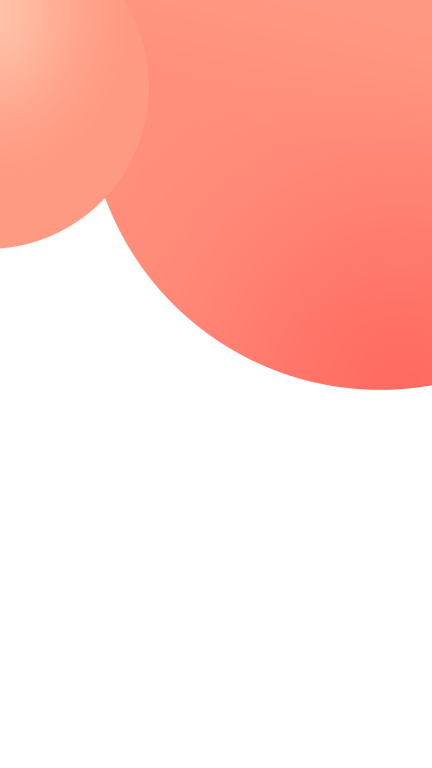
A Shadertoy shader for this background:

```glsl
// Antialiased disc coverage
float disc(vec2 p, vec2 center, float radius) {
    float edge = 0.75 / iResolution.x;
    return 1.0 - smoothstep(-edge, edge, length(p - center) - radius);
}

// Coral sphere: deep red low on the right, peach glow along the top
vec3 coralShade(vec2 p) {
    float rise = smoothstep(-0.15, 0.8, length(p - vec2(0.93, 0.9)));
    vec3 color = mix(vec3(1.0, 0.405, 0.37), vec3(1.0, 0.555, 0.48), rise);
    float glow = 1.0 - smoothstep(-0.05, 0.42, p.y + 0.22 * (1.0 - p.x));
    return mix(color, vec3(1.0, 0.61, 0.51), 0.9 * glow);
}

// Peach sphere: pale upper left corner fading outward
vec3 peachShade(vec2 p) {
    float fade = smoothstep(-0.05, 0.36, length((p - vec2(-0.02, 0.03)) * vec2(1.1, 0.9)));
    vec3 color = mix(vec3(1.0, 0.775, 0.67), vec3(1.0, 0.605, 0.51), fade);
    return color;
}

void mainImage(out vec4 fragColor, in vec2 fragCoord) {
    // Canvas widths, measured down from the top left
    vec2 p = vec2(fragCoord.x, iResolution.y - fragCoord.y) / iResolution.x;

    vec3 color = vec3(1.0);
    color = mix(color, coralShade(p), disc(p, vec2(0.880, 0.2245), 0.678));
    color = mix(color, peachShade(p), disc(p, vec2(-0.030, 0.2014), 0.375));
    fragColor = vec4(color, 1.0);
}
```
